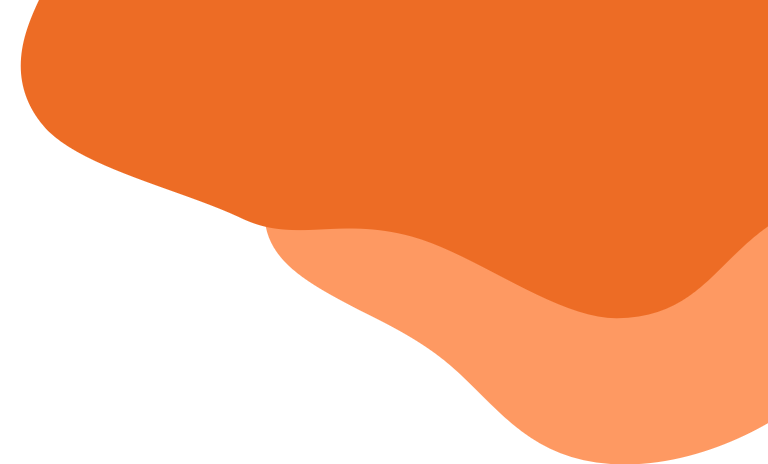
Write a WebGL 1 fragment shader that draws this background.

```glsl
precision highp float;

uniform vec2 u_resolution;

// Outline state: sample point, pen position, nearest edge in pixels, inside sign
vec2 uv;
vec2 pen;
float nearest;
float side;

void moveTo(vec2 p) {
  pen = p;
  nearest = 1e5;
  side = 1.0;
}

void lineTo(vec2 end) {
  vec2 a = (pen - uv) * u_resolution;
  vec2 edge = (end - pen) * u_resolution;
  float t = clamp(-dot(a, edge) / dot(edge, edge), 0.0, 1.0);
  nearest = min(nearest, length(a + edge * t));

  // Flip the sign when a ray to the right crosses this edge
  if ((pen.y > uv.y) != (end.y > uv.y) && a.x - a.y * edge.x / edge.y > 0.0) {
    side = -side;
  }
  pen = end;
}

// Cubic Bezier traced as short lines
void curveTo(vec2 b, vec2 c, vec2 d) {
  vec2 a = pen;
  for (int i = 1; i <= 20; i++) {
    float t = float(i) / 20.0;
    float s = 1.0 - t;
    lineTo(s * s * s * a + 3.0 * s * t * (s * b + t * c) + t * t * t * d);
  }
}

float coverage() {
  return clamp(0.5 - side * nearest, 0.0, 1.0);
}

float lowerWave() {
  vec2 start = vec2(0.346, 0.62);
  moveTo(start);
  lineTo(vec2(0.346, 0.512));
  curveTo(vec2(0.3555, 0.43), vec2(0.406, 0.385), vec2(0.4675, 0.332));
  curveTo(vec2(0.503, 0.303), vec2(0.5365, 0.275), vec2(0.568, 0.2366));
  curveTo(vec2(0.643, 0.146), vec2(0.68, -0.001), vec2(0.814, -0.001));
  curveTo(vec2(0.885, -0.001), vec2(0.953, 0.043), vec2(1.0, 0.088));
  lineTo(vec2(1.06, 0.145));
  lineTo(vec2(1.06, 0.62));
  lineTo(start);
  return coverage();
}

float upperWave() {
  vec2 start = vec2(0.065, 1.047);
  moveTo(start);
  // Rounded left side
  curveTo(vec2(0.042, 0.974), vec2(0.027, 0.918), vec2(0.027, 0.858));
  curveTo(vec2(0.027, 0.8), vec2(0.042, 0.753), vec2(0.0625, 0.718));
  // Rolling lower edge
  curveTo(vec2(0.112, 0.637), vec2(0.234, 0.591), vec2(0.31, 0.533));
  curveTo(vec2(0.336, 0.512), vec2(0.357, 0.504), vec2(0.391, 0.504));
  curveTo(vec2(0.43, 0.504), vec2(0.475, 0.518), vec2(0.5365, 0.49));
  curveTo(vec2(0.62, 0.452), vec2(0.724, 0.314), vec2(0.803, 0.314));
  curveTo(vec2(0.906, 0.316), vec2(0.931, 0.432), vec2(1.0, 0.512));
  lineTo(vec2(1.06, 0.58));
  lineTo(vec2(1.06, 1.047));
  lineTo(start);
  return coverage();
}

void main() {
  uv = gl_FragCoord.xy / u_resolution;

  vec3 color = vec3(1.0);
  color = mix(color, vec3(0.995, 0.6, 0.385), lowerWave());
  color = mix(color, vec3(0.93, 0.425, 0.145), upperWave());
  gl_FragColor = vec4(color, 1.0);
}
```
